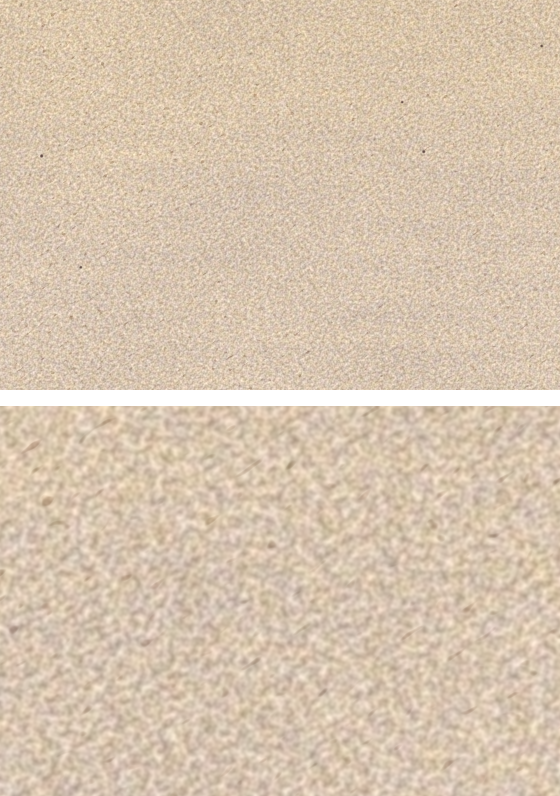
Top: the whole. Bottom: its middle third, enlarged.
This texture is drawn by a WebGL 1 fragment shader. Its source:

```glsl
precision highp float;
// Fine-grained beige paper: two octaves of slanted gradient noise make the
// pulp grain, slower noise drifts its tone and warmth, and thresholded noise
// plus a sparse jittered grid scatter brown flecks and a few dark specks.

uniform vec2 u_resolution;

#define PAPER_COLOR vec3(0.850, 0.774, 0.685)
#define FLECK_SHADE vec3(0.120, 0.135, 0.140)
#define SPECK_COLOR vec3(0.300, 0.210, 0.190)
#define GRAIN_SCALE 118.0
#define GRAIN_CONTRAST 0.155
#define FINE_CONTRAST 0.125
#define FLECK_SCALE 72.0
#define SPECK_SCALE 6.0
#define SPECK_CHANCE 0.10
#define SPECK_RADIUS 0.0036
#define GRAIN_ANGLE 0.6

vec2 hash2(vec2 cell) {
    vec3 h = fract(cell.xyx * vec3(0.1031, 0.1030, 0.0973));
    h += dot(h, h.yzx + 33.33);
    return fract((h.xx + h.yz) * h.zy);
}

float cornerSlope(vec2 cell, vec2 offset) {
    float angle = 6.28318 * hash2(cell).x;
    return dot(vec2(cos(angle), sin(angle)), offset);
}

// Gradient noise, about -0.7 to 0.7
float gradientNoise(vec2 p) {
    vec2 cell = floor(p);
    vec2 f = p - cell;
    vec2 blend = f * f * f * (f * (f * 6.0 - 15.0) + 10.0);
    vec2 right = vec2(1.0, 0.0);
    vec2 up = vec2(0.0, 1.0);
    float low = mix(cornerSlope(cell, f), cornerSlope(cell + right, f - right), blend.x);
    float high = mix(cornerSlope(cell + up, f - up), cornerSlope(cell + 1.0, f - 1.0), blend.x);
    return mix(low, high, blend.y);
}

vec2 rotate(vec2 p, float angle) {
    float c = cos(angle);
    float s = sin(angle);
    return vec2(c * p.x + s * p.y, c * p.y - s * p.x);
}

// Coverage of the rare round specks, one candidate per grid cell
float specks(vec2 p) {
    vec2 cell = floor(p * SPECK_SCALE);
    vec2 jitter = hash2(cell + 71.0);
    vec2 center = (cell + 0.1 + 0.8 * jitter) / SPECK_SCALE;
    float present = step(hash2(cell + 193.0).y, SPECK_CHANCE);
    float radius = SPECK_RADIUS * (0.7 + 0.5 * jitter.x);
    float edge = 1.0 / u_resolution.y;
    return present * (1.0 - smoothstep(radius - edge, radius + edge, length(p - center)));
}

void main() {
    vec2 p = gl_FragCoord.xy / u_resolution.y;
    vec2 slanted = rotate(p, GRAIN_ANGLE) + 3.0;

    // Pulp grain, slightly stretched along the slant
    float coarse = gradientNoise(slanted * GRAIN_SCALE * vec2(0.85, 1.15));
    float fine = gradientNoise(rotate(p, -0.35) * GRAIN_SCALE * 1.75 + 57.0);
    float grain = GRAIN_CONTRAST * coarse + FINE_CONTRAST * fine;

    // Slow clouds and faint horizontal bands
    float cloud = gradientNoise(p * 2.3 + 11.0);
    float band = gradientNoise(p * vec2(2.5, 19.0) + 29.0);
    float patches = gradientNoise(p * 24.0 + 83.0);
    float tone = 0.022 * cloud + 0.018 * band + 0.025 * patches;

    // Warmth: peach toward the top, greyer below, with small tinted blotches
    float tint = gradientNoise(slanted * 48.0 + 17.0);
    float blush = gradientNoise(p * 60.0 + 131.0);
    float warmth = 0.030 * (smoothstep(0.35, 0.95, p.y + 0.3 * cloud) - 0.4);
    warmth += 0.065 * tint + 0.020 * band;

    vec3 color = PAPER_COLOR + grain + tone;
    color += warmth * vec3(0.25, 0.05, -0.75);
    color += blush * vec3(0.018, -0.018, 0.008);

    // Short brown flecks gathered in loose clusters
    float fleckField = gradientNoise(slanted * FLECK_SCALE * vec2(0.8, 1.5) + 211.0);
    float fleck = smoothstep(0.36, 0.58, fleckField + 0.10 * cloud + 0.08 * patches);
    color -= fleck * FLECK_SHADE;

    color = mix(color, SPECK_COLOR, 0.85 * specks(p));
    gl_FragColor = vec4(clamp(color, 0.0, 1.0), 1.0);
}
```
